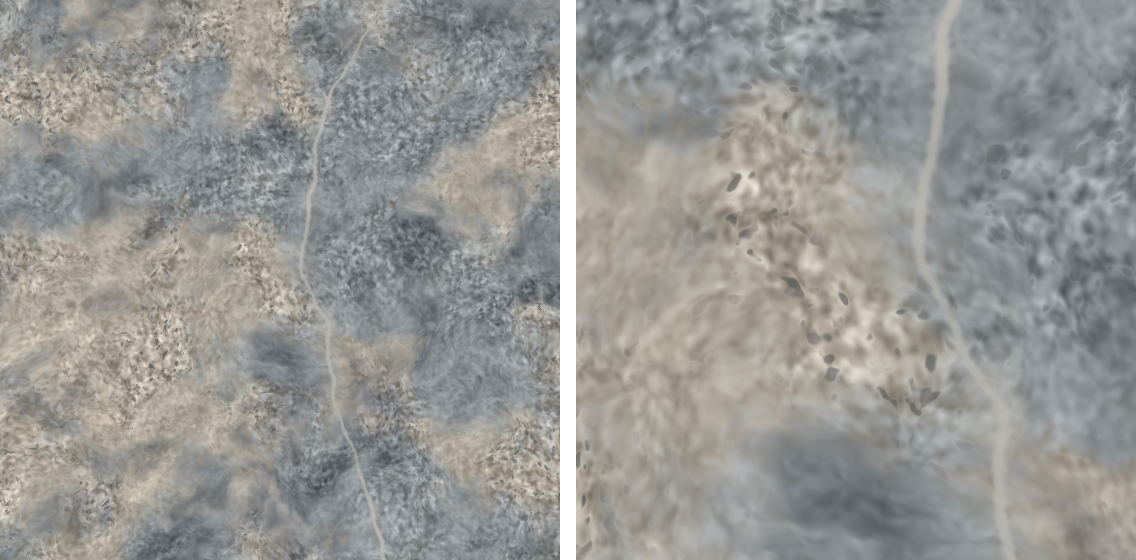
Left: the whole. Right: its middle third, enlarged.
Reproduce this texture procedurally as a Shadertoy shader.

```glsl
// Aerial view of pale sand and blue-grey scrubland crossed by a winding track.

const vec3 SAND = vec3(0.69, 0.655, 0.605);
const vec3 SLATE = vec3(0.535, 0.563, 0.578);
const vec3 HOLLOW = vec3(0.37, 0.395, 0.42);
const vec3 SCRUB = vec3(0.30, 0.30, 0.30);
const vec3 DUST = vec3(0.77, 0.735, 0.68);
const vec3 TRACK = vec3(0.74, 0.73, 0.70);

const float LAND_SCALE = 6.0;
const float HOLLOW_SCALE = 10.5;
const float RELIEF_SCALE = 21.0;
const float GRAIN_SCALE = 150.0;
const float GRAIN_SMOOTH = 0.20;
const float GRAIN_ROUGH = 0.50;
const float TRACK_HALF_WIDTH = 0.0028;

// Turns and doubles a lattice so that its rows do not line up.
const mat2 TURN = mat2(1.6, 1.2, -1.2, 1.6);

float hash(vec2 p) {
    return fract(sin(dot(p, vec2(127.1, 311.7))) * 43758.5453);
}

float noise(vec2 p) {
    vec2 cell = floor(p);
    vec2 f = fract(p);
    f = f * f * (3.0 - 2.0 * f);
    float low = mix(hash(cell), hash(cell + vec2(1.0, 0.0)), f.x);
    float high = mix(hash(cell + vec2(0.0, 1.0)), hash(cell + 1.0), f.x);
    return mix(low, high, f.y);
}

float fbm(vec2 p) {
    float sum = 0.0;
    float weight = 0.5;
    for (int i = 0; i < 5; i++) {
        sum += weight * noise(p);
        p = TURN * p + 17.3;
        weight *= 0.54;
    }
    return sum / 1.037;
}

// Horizontal position of the track at height y.
float trackX(float y) {
    float bow = 0.45 * (y - 0.5) * (y - 0.5);
    float bend = smoothstep(0.41, 0.53, y) * (1.0 - smoothstep(0.8, 1.0, y));
    float wiggle = 0.024 * (noise(vec2(y * 11.0, 3.7)) - 0.5)
                 + 0.014 * (noise(vec2(y * 31.0, 9.1)) - 0.5);
    return 0.585 + bow - 0.04 * bend + wiggle;
}

// Scalloped dune faces that brighten towards a sharp lip.
float duneLip(vec2 p) {
    float bend = 2.2 * fbm(p * 5.0 + 31.0) + 0.35 * abs(sin(p.x * 24.0));
    float face = fract(dot(p, vec2(4.0, -9.0)) + bend);
    return smoothstep(0.55, 0.93, face) * (1.0 - smoothstep(0.93, 1.0, face));
}

void mainImage(out vec4 fragColor, in vec2 fragCoord) {
    vec2 uv = fragCoord / iResolution.xy;
    vec2 warp = vec2(fbm(uv * 7.0 + 2.0), fbm(uv * 7.0 + 47.0)) - 0.5;
    vec2 p = uv + 0.11 * warp;
    float track = trackX(uv.y);

    // Two layers of fine grain, turned away from the canvas axes.
    vec2 g = 0.5 * TURN * uv * GRAIN_SCALE + 8.0 * warp;
    float grain = noise(g);
    float fine = noise(TURN * g * 0.8 + 13.0);
    float speckle = 0.6 * grain + 0.4 * fine - 0.5;

    // Sand gathers at the lower left, slate along the track.
    float valley = exp(-pow((uv.x - track) / 0.19, 2.0));
    float corner = 1.0 - smoothstep(0.1, 0.75, length(uv * vec2(1.0, 0.8)));
    float land = fbm(p * LAND_SCALE + 11.0) + 0.07 * valley - 0.10 * corner;
    float slate = smoothstep(0.37, 0.63, land + 0.10 * speckle);
    vec3 color = mix(SAND, SLATE, slate);

    // Dusty blooms and dark hollows with ragged edges.
    float bloom = smoothstep(0.54, 0.74, fbm(p * 9.0 + 73.0));
    color = mix(color, DUST, 0.5 * bloom * (1.0 - 0.4 * slate));
    float pit = fbm(p * HOLLOW_SCALE + 5.0) + 0.12 * speckle;
    float hollow = smoothstep(0.53, 0.72, pit);
    color = mix(color, HOLLOW, hollow * mix(0.35, 0.70, slate));

    // Relief lit from the upper left, with faint wind streaks.
    vec2 q = p * RELIEF_SCALE;
    float slope = fbm(q) - fbm(q + vec2(-0.3, 0.3));
    color += 0.24 * slope;
    float streak = noise(vec2(uv.x + uv.y, (uv.y - uv.x) * 0.3) * 75.0 + 24.0 * warp);
    color += 0.07 * (streak - 0.5) * slate;

    float dunes = corner * (1.0 - slate) * smoothstep(0.42, 0.58, noise(uv * 7.0 + 8.0));
    color += vec3(0.10, 0.09, 0.075) * duneLip(uv) * dunes;

    // Grain and small shrubs, densest in scattered patches.
    float rough = smoothstep(0.36, 0.62, fbm(p * 11.0 + 91.0)) * (1.0 - 0.6 * dunes);
    float lit = mix(GRAIN_SMOOTH, GRAIN_ROUGH, rough) * mix(1.0, 0.85, slate);
    color += speckle * lit;
    float tuft = 0.6 * noise(g * 0.9 + 57.0) + 0.4 * fine;
    float shrub = smoothstep(0.62, 0.80, tuft) * rough;
    color = mix(color, SCRUB, shrub * mix(0.65, 0.45, slate));

    // Track of uneven width and wear, with a soft pale verge.
    float away = abs(uv.x - track);
    float wear = noise(vec2(uv.y * 22.0, 4.0));
    float verge = exp(-away / mix(0.008, 0.022, wear));
    float halfWidth = TRACK_HALF_WIDTH * (0.7 + 0.5 * wear + 0.6 * fine);
    float core = 1.0 - smoothstep(0.3, 1.7, away / halfWidth);
    color = mix(color, TRACK, 0.25 * verge);
    color = mix(color, TRACK, core * (0.5 + 0.4 * wear));

    fragColor = vec4(clamp(color, 0.0, 1.0), 1.0);
}
```
